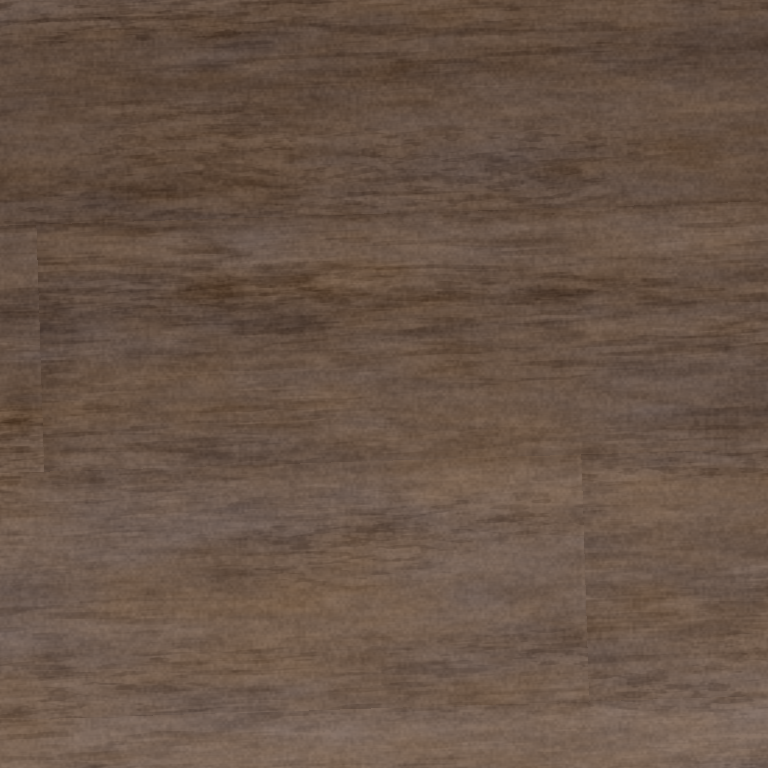
Reproduce this texture procedurally as a WebGL 1 fragment shader.

```glsl
precision highp float;
// Draws dim brown wood laminate: long, slightly tilted planks with fine streaky grain.

uniform vec2 u_resolution;

const float TILT = 0.032;
const float PLANK_HEIGHT = 0.322;
const float PLANK_LENGTH = 2.2;
const float FIRST_SEAM = 0.062;
const float FIRST_JOINT = 0.77;
const float JOINT_STAGGER = 0.70;

const vec3 DARK_WOOD = vec3(0.285, 0.215, 0.170);
const vec3 LIGHT_WOOD = vec3(0.505, 0.422, 0.365);
const vec3 WARM_SHIFT = vec3(0.020, 0.001, -0.030);

float hash(vec2 p) {
  vec3 q = fract(vec3(p.xyx) * 0.1031);
  q += dot(q, q.yzx + 33.33);
  return fract((q.x + q.y) * q.z);
}

float noise(vec2 p) {
  vec2 cell = floor(p);
  vec2 f = fract(p);
  f = f * f * (3.0 - 2.0 * f);
  float low = mix(hash(cell), hash(cell + vec2(1.0, 0.0)), f.x);
  float high = mix(hash(cell + vec2(0.0, 1.0)), hash(cell + vec2(1.0, 1.0)), f.x);
  return mix(low, high, f.y);
}

// Layered noise, centred on zero.
float fbm(vec2 p) {
  float sum = 0.0;
  float amplitude = 0.5;
  for (int i = 0; i < 4; i++) {
    sum += amplitude * (noise(p) - 0.5);
    p = p * 2.03 + vec2(17.3, 9.1);
    amplitude *= 0.55;
  }
  return sum;
}

// Thin dashes along the grain, gathered into bands.
float dashes(vec2 p, vec2 frequency, float threshold) {
  float band = smoothstep(0.30, 0.78, noise(p * vec2(2.6, 17.0) + 5.7));
  float dash = noise(p * frequency) + 0.5 * (noise(p * frequency * 2.3 + 3.4) - 0.5);
  return band * smoothstep(threshold, threshold + 0.34, dash);
}

// Soft line of the given half width around distance zero.
float line(float dist, float halfWidth) {
  return 1.0 - smoothstep(0.0, halfWidth, abs(dist));
}

// Brightness of the grain inside one plank.
float grainTone(vec2 p) {
  p.y += 0.008 * fbm(p * vec2(5.0, 9.0));
  float tone = 0.20 * fbm(p * vec2(1.6, 13.0));
  tone += 0.22 * fbm(p * vec2(6.0, 48.0) + 21.0);
  tone += 0.40 * fbm(p * vec2(22.0, 112.0) + 47.0);
  tone -= 0.20 * dashes(p, vec2(15.0, 140.0), 0.50);
  tone -= 0.22 * dashes(p + 7.3, vec2(38.0, 180.0), 0.50);
  tone -= 0.20 * dashes(p + 3.9, vec2(5.5, 125.0), 0.60);
  tone += 0.14 * dashes(p + 13.1, vec2(20.0, 170.0), 0.58);
  float smudge = noise(p * vec2(9.0, 27.0) + 40.0) + 0.4 * fbm(p * vec2(40.0, 110.0));
  return tone - 0.17 * smoothstep(0.74, 1.0, smudge);
}

// Fine grain of two sizes, centred on zero.
float speckle(vec2 p) {
  float coarse = noise(p * vec2(150.0, 185.0) + 80.0) - 0.5;
  float fine = noise(p * vec2(275.0, 255.0) + 15.0) - 0.5;
  return 0.16 * coarse + 0.20 * fine;
}

void main() {
  vec2 uv = gl_FragCoord.xy / u_resolution;
  vec2 board = vec2(uv.x + TILT * uv.y, uv.y - TILT * uv.x);

  // Plank layout: rows with staggered end joints.
  float rowPos = (board.y - FIRST_SEAM) / PLANK_HEIGHT;
  float row = floor(rowPos);
  float alongPos = (board.x - FIRST_JOINT + JOINT_STAGGER * row) / PLANK_LENGTH;
  float jointDist = (alongPos - floor(alongPos + 0.5)) * PLANK_LENGTH;
  float seamDist = (rowPos - floor(rowPos + 0.5)) * PLANK_HEIGHT;
  float seed = hash(vec2(row + 11.0, floor(alongPos) + 23.0));
  vec2 grainPos = board + vec2(seed * 31.0, row * 3.7 + 20.0);

  // Light falls off towards the top; broad bands run across the whole floor.
  float tone = mix(0.88, 0.43, smoothstep(-0.15, 0.95, uv.y));
  tone += 0.42 * fbm(board * vec2(1.6, 12.0) + 52.0) + grainTone(grainPos);

  // Each plank is paler along its upper edge, fading softly into the next.
  float ragged = fract(rowPos + 0.16 * fbm(board * vec2(6.0, 40.0)));
  float paleEdge = smoothstep(0.60, 0.88, ragged) * (1.0 - smoothstep(0.93, 1.0, ragged));
  tone += 0.14 * (paleEdge - 0.25);

  // Broken seams between rows and faint end joints.
  float seamWear = smoothstep(0.42, 0.78, noise(board * vec2(9.0, 3.0) + 60.0));
  tone -= 0.20 * seamWear * line(seamDist, 0.007);
  float jointWear = noise(board * vec2(3.0, 40.0));
  tone += 0.10 * jointWear * line(jointDist + 0.003, 0.004);
  tone -= 0.07 * step(0.0, jointDist) * (1.0 - smoothstep(0.0, 0.06, jointDist));

  // Fine soft speckle over the whole surface.
  tone += speckle(uv);

  // Ochre and violet-grey tints drift along the grain.
  float warmth = 1.8 * fbm(board * vec2(3.0, 13.0) + 90.0);
  warmth += 1.1 * fbm(grainPos * vec2(13.0, 45.0) + 33.0) + 0.05;
  vec3 color = mix(DARK_WOOD, LIGHT_WOOD, clamp(tone, -0.15, 1.15));
  color += WARM_SHIFT * clamp(warmth, -0.8, 1.1);
  gl_FragColor = vec4(color, 1.0);
}
```
